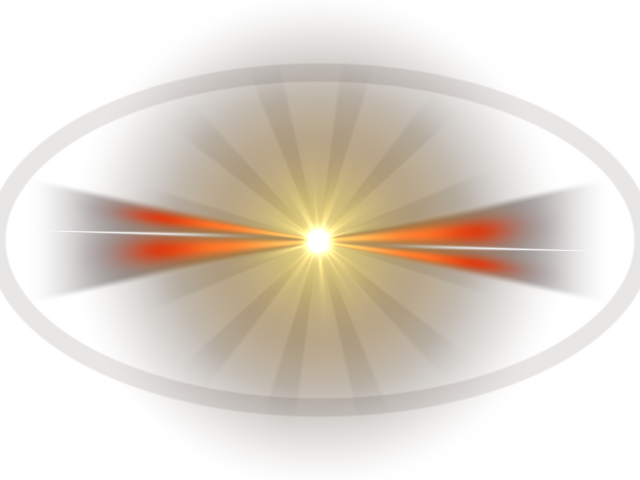
Write a Shadertoy shader that draws this background.

```glsl
// A white-hot star with a soft tan halo, a faint oval ring and two fiery beams.
#define STAR_POS vec2(-0.003, -0.002)
#define RING_RADII vec2(0.674, 0.349)
#define RING_HALF_WIDTH 0.019
#define BEAM_SLOPE 0.207
#define BEAM_REACH 0.615
#define RAY_COUNT 12.0
#define RAY_OFFSET 0.305
#define RAY_DEPTH 0.045

const float TAU = 6.2831853;
const vec3 GOLD = vec3(0.80, 0.73, 0.44);
const vec3 TAN = vec3(0.72, 0.645, 0.53);
const vec3 GREY = vec3(0.77, 0.75, 0.73);
const vec3 YELLOW = vec3(1.0, 0.74, 0.36);
const vec3 ORANGE = vec3(1.0, 0.47, 0.17);
const vec3 RED = vec3(0.87, 0.23, 0.06);
const vec3 MAUVE = vec3(0.62, 0.50, 0.50);
const vec3 OLIVE = vec3(0.52, 0.42, 0.25);
const vec3 SMOKE = vec3(0.54, 0.52, 0.51);

// 1 below lo, 0 above hi
float fadeOut(float lo, float hi, float x) {
    return 1.0 - smoothstep(lo, hi, x);
}

float bell(float x, float width) {
    float q = x / width;
    return exp(-q * q);
}

// Round halo: gold, tan, grey, then white, with broad darker rays
vec3 halo(float r, float angle) {
    vec3 col = mix(GOLD, TAN, smoothstep(0.03, 0.22, r));
    col = mix(col, GREY, smoothstep(0.18, 0.38, r));
    float cell = fract((angle - RAY_OFFSET) / TAU * RAY_COUNT + 0.5) - 0.5;
    float ray = fadeOut(0.13, 0.20, abs(cell));
    ray *= smoothstep(0.03, 0.15, r) * fadeOut(0.28, 0.43, r);
    col -= RAY_DEPTH * ray;
    return mix(col, vec3(1.0), smoothstep(0.29, 0.53, r));
}

// Coverage of the oval band, using a first-order distance
float ovalRing(vec2 p) {
    vec2 q = p / RING_RADII;
    float len = length(q);
    float slope = max(length(q / RING_RADII) / max(len, 1e-3), 1e-3);
    float dist = abs(len - 1.0) / slope;
    return fadeOut(RING_HALF_WIDTH - 0.003, RING_HALF_WIDTH + 0.003, dist);
}

// Bow-tie beams: smoky wedge, two flame bands and a pale streak
vec3 addBeams(vec3 col, vec2 p) {
    float side = p.x < 0.0 ? -1.0 : 1.0;
    float d = abs(p.x);
    float u = p.y * side / (d + 0.02);

    float soft = mix(0.60, 0.90, smoothstep(0.1, 0.55, d));
    float wedge = fadeOut(soft, 1.06, abs(u) / BEAM_SLOPE);
    vec3 shade = mix(OLIVE, SMOKE, smoothstep(0.2, 0.45, d));
    col = mix(col, shade, 0.85 * wedge * fadeOut(0.38, BEAM_REACH, d));

    vec3 flame = mix(YELLOW, ORANGE, smoothstep(0.05, 0.22, d));
    flame = mix(flame, RED, smoothstep(0.20, 0.34, d));
    flame = mix(flame, MAUVE, smoothstep(0.33, 0.48, d));
    float bands = bell(u + 0.135, 0.045) + bell(u - 0.055, 0.075);
    col = mix(col, flame, min(bands, 1.0) * fadeOut(0.30, 0.54, d));

    float streakY = -0.0285 * side * pow(d, 0.57);
    float thickness = 0.0012 + 0.0035 * fadeOut(0.1, 0.6, d);
    float streak = bell(p.y - streakY, thickness);
    streak *= smoothstep(0.06, 0.30, d) * fadeOut(0.52, 0.60, d);
    vec3 pale = mix(GREY, vec3(0.97), smoothstep(0.15, 0.40, d));
    return mix(col, pale, 0.9 * streak);
}

// Glowing core with thin, uneven spikes
vec3 starLight(float r, float angle) {
    float spikes = pow(0.5 + 0.5 * cos(angle * 9.0 + 0.8), 6.0);
    spikes += 0.7 * pow(0.5 + 0.5 * cos(angle * 14.0 + 2.0), 8.0);
    vec3 light = vec3(1.2) * bell(r, 0.021);
    light += vec3(0.38, 0.34, 0.25) * exp(-r / 0.035);
    return light + vec3(0.32, 0.28, 0.16) * spikes * exp(-r / 0.045);
}

void mainImage(out vec4 fragColor, in vec2 fragCoord) {
    vec2 p = (fragCoord - 0.5 * iResolution.xy) / iResolution.y;
    vec2 q = p - STAR_POS;
    float r = length(q);
    float angle = atan(q.y, q.x + 1e-6);

    vec3 col = halo(r, angle);
    col *= mix(vec3(1.0), vec3(0.915, 0.905, 0.90), ovalRing(p));
    col = addBeams(col, q);
    col += starLight(r, angle);

    fragColor = vec4(clamp(col, 0.0, 1.0), 1.0);
}
```
